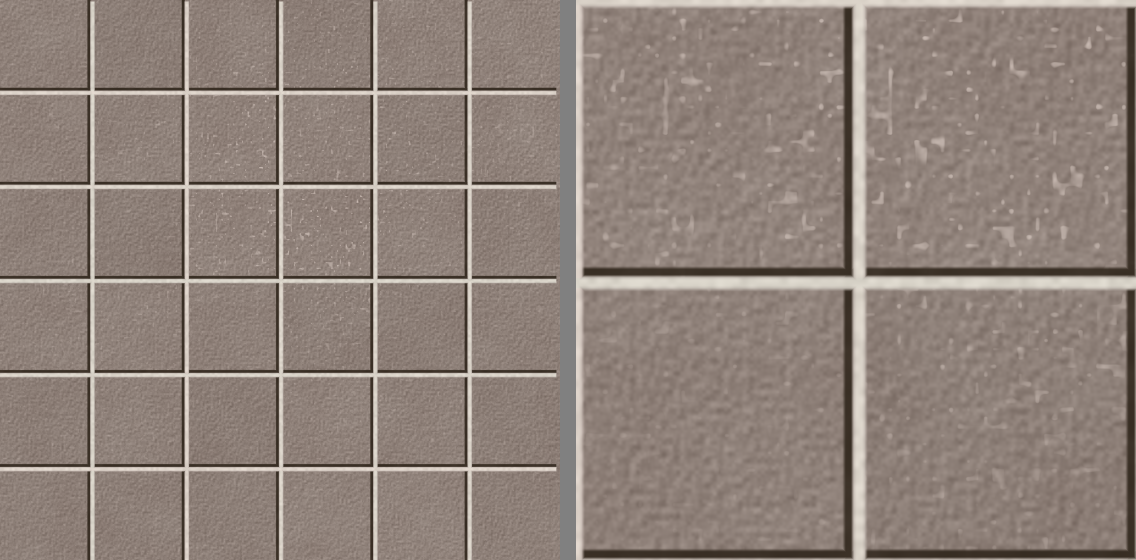
Left: the whole. Right: its middle third, enlarged.
Write a three.js fragment shader that draws this texture.

```glsl
varying vec2 vUv;

#define PITCH vec2(0.1684, 0.1680)
#define FIRST_JOINT vec2(0.1652, 0.1658)
#define LAST_JOINT 4.0
#define JOINT_HALF 0.0040
#define SHADOW_HALF 0.0027
#define SHADOW_OFFSET 0.0064
#define EDGE_SOFT 0.0013
#define GRAIN_SCALE 270.0
#define GRAIN_DEPTH 0.085
#define SPECK_AMOUNT 0.16
#define TILE_VARIATION 0.022

const vec3 TILE_DARK = vec3(0.53, 0.47, 0.44);
const vec3 TILE_LIGHT = vec3(0.58, 0.53, 0.50);
const vec3 GROUT_LIGHT = vec3(0.86, 0.83, 0.79);
const vec3 GROUT_DULL = vec3(0.76, 0.72, 0.69);
const vec3 SHADOW = vec3(0.21, 0.17, 0.13);

float hash(vec2 p) {
  vec3 q = fract(p.xyx * 0.1031);
  q += dot(q, q.yzx + 33.33);
  return fract((q.x + q.y) * q.z);
}

float noise(vec2 p) {
  vec2 i = floor(p);
  vec2 f = fract(p);
  f = f * f * (3.0 - 2.0 * f);
  return mix(mix(hash(i), hash(i + vec2(1.0, 0.0)), f.x),
             mix(hash(i + vec2(0.0, 1.0)), hash(i + 1.0), f.x), f.y);
}

// Soft band centred on zero
vec2 band(vec2 d, float halfWidth) {
  return 1.0 - smoothstep(halfWidth - EDGE_SOFT, halfWidth + EDGE_SOFT, abs(d));
}

// Stone surface with embossed grain and pale specks
vec3 tileColor(vec2 p, vec2 cell) {
  vec2 g = p * GRAIN_SCALE + 40.0;
  float emboss = noise(g) - noise(g + vec2(0.7, 0.9));
  float fine = noise(g * 1.7 + 91.0) - 0.5;
  float cloud = noise(p * 16.0 + 7.0) * 0.6 + noise(p * 45.0 + 19.0) * 0.4;
  vec3 color = mix(TILE_DARK, TILE_LIGHT, 0.15 + 0.7 * cloud);
  color += GRAIN_DEPTH * (emboss * 0.8 + fine * 0.5);
  color += TILE_VARIATION * (hash(cell + 13.0) - 0.5);

  // Specks gather on the upper middle tiles
  float wear = 0.25 + 0.75 * exp(-14.0 * dot(p - vec2(0.55, 0.32), p - vec2(0.55, 0.32)));
  wear *= 0.6 + 0.7 * hash(cell + 29.0);
  float speck = smoothstep(0.80, 0.98, noise(g * 0.72 + 53.0));
  return color + SPECK_AMOUNT * speck * wear;
}

void main() {
  // Measured from the upper left corner
  vec2 p = vec2(vUv.x, 1.0 - vUv.y);
  vec2 q = (p - FIRST_JOINT) / PITCH;
  vec2 cell = floor(q) + 2.0;
  vec2 joint = clamp(floor(q + 0.5), 0.0, LAST_JOINT);
  vec2 d = p - FIRST_JOINT - joint * PITCH;
  vec3 color = tileColor(p, cell);

  // Joints stop just short of the right and top borders
  vec2 ends = vec2(smoothstep(0.001, 0.004, p.y),
                   1.0 - smoothstep(0.992, 0.995, p.x));

  // Shadow along the right and lower sides of each tile
  vec2 shade = band(d + SHADOW_OFFSET, SHADOW_HALF) * vec2(1.0, ends.y);
  float shadeWear = 0.90 + 0.10 * noise(p * 90.0);
  color = mix(color, SHADOW, max(shade.x, shade.y) * shadeWear);

  // Raised pale grout, brightest at its core
  vec2 line = band(d, JOINT_HALF) * ends;
  vec2 core = (1.0 - smoothstep(0.0012, JOINT_HALF, abs(d))) * ends;
  float grit = noise(p * 210.0 + 5.0);
  vec3 grout = mix(GROUT_DULL, GROUT_LIGHT, max(core.x, core.y));
  grout += 0.07 * (grit - 0.5);
  float lineTint = line.x > line.y ? hash(vec2(joint.x, 71.0)) : hash(vec2(joint.y, 37.0));
  grout += vec3(0.020, -0.004, 0.002) * (lineTint - 0.5);
  color = mix(color, grout, max(line.x, line.y));

  gl_FragColor = vec4(clamp(color, 0.0, 1.0), 1.0);
}
```
